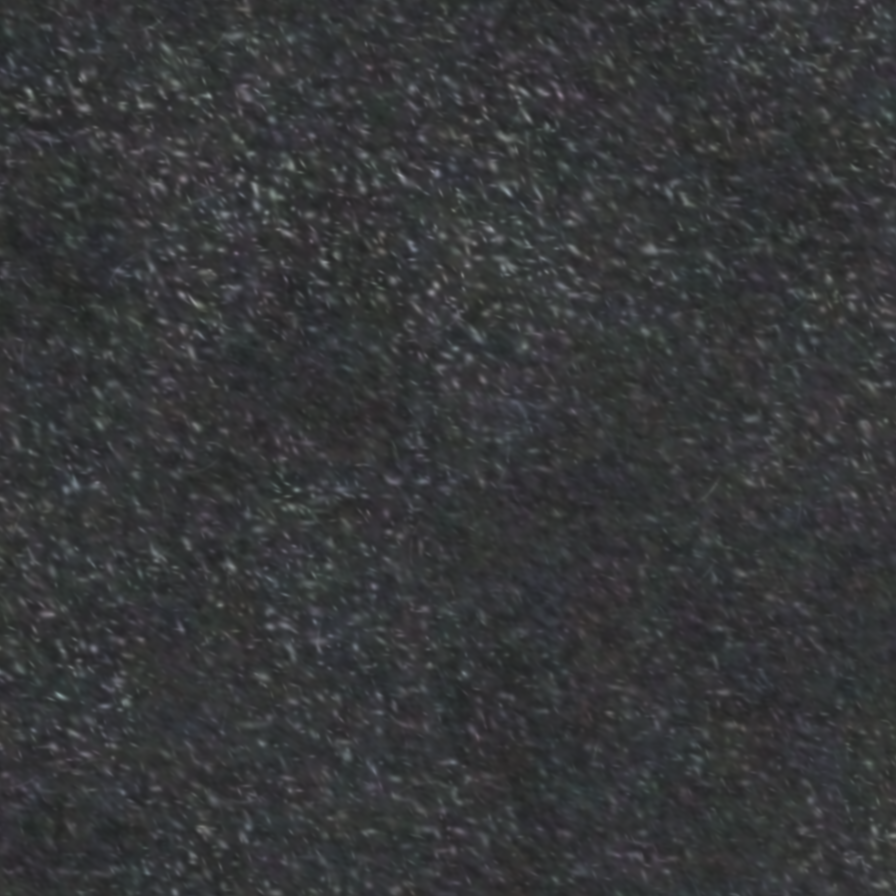
Give the GLSL for this texture, as a Shadertoy shader.

```glsl
// Dark charcoal felt-like stone: soft slanted flecks over cloudy grey.
// Layers of value noise give the ground, scattered Gaussian flecks and a few
// curved fibres give the sparkle, and slow colour noise tints the grey.

#define BASE_TONE     0.194
#define CLOUD_AMOUNT  0.060
#define GRAIN_AMOUNT  0.095
#define FLECK_AMOUNT  0.215
#define FIBRE_AMOUNT  0.075
#define CHROMA_AMOUNT 0.17
#define SLANT         -0.60
#define SLANT_SPREAD  1.30
#define FLECK_CELLS   62.0
#define FIBRE_CELLS   13.0
#define GREY_TINT     vec3(0.978, 1.0, 1.030)

// Three random values in 0..1 for a lattice point
vec3 hash3(vec2 p) {
    vec3 q = fract(p.xyx * vec3(0.1031, 0.1030, 0.0973));
    q += dot(q, q.yxz + 33.33);
    return fract((q.xxy + q.yzz) * q.zyx);
}

mat2 rotation(float angle) {
    float c = cos(angle), s = sin(angle);
    return mat2(c, -s, s, c);
}

// Three independent channels of smooth value noise
vec3 noise3(vec2 p) {
    vec2 cell = floor(p), f = fract(p);
    f = f * f * (3.0 - 2.0 * f);
    vec3 low  = mix(hash3(cell), hash3(cell + vec2(1, 0)), f.x);
    vec3 high = mix(hash3(cell + vec2(0, 1)), hash3(cell + vec2(1, 1)), f.x);
    return mix(low, high, f.y);
}

// Fractal sum of the noise
vec3 clouds(vec2 p) {
    vec3 sum = vec3(0.0);
    float weight = 0.5;
    for (int i = 0; i < 4; i++) {
        sum += weight * noise3(p);
        p = rotation(0.7) * p * 2.1 + 17.3;
        weight *= 0.5;
    }
    return sum / 0.9375;
}

// One soft elongated fleck per cell, leaning around the common slant
float flecks(vec2 p, float seed) {
    vec2 cell = floor(p);
    float light = 0.0;
    for (int y = -1; y <= 1; y++)
    for (int x = -1; x <= 1; x++) {
        vec2 id = cell + vec2(x, y);
        vec3 place = hash3(id + seed);
        vec3 shape = hash3(id + seed + 71.7);
        vec2 d = p - id - 0.5 - 0.85 * (place.xy - 0.5);
        d = rotation(SLANT + SLANT_SPREAD * (shape.x - 0.5)) * d;
        d /= vec2(mix(0.28, 0.54, shape.y), mix(0.17, 0.27, shape.z));
        light += place.z * place.z * place.z * exp(-dot(d, d));
    }
    return light;
}

// Sparse thin bent fibres in any direction
float fibres(vec2 p) {
    vec2 cell = floor(p);
    float light = 0.0;
    for (int y = -1; y <= 1; y++)
    for (int x = -1; x <= 1; x++) {
        vec2 id = cell + vec2(x, y);
        vec3 place = hash3(id + 211.0);
        vec3 shape = hash3(id + 307.0);
        vec2 d = rotation(6.2832 * shape.x) * (p - id - place.xy);
        d.y -= 2.5 * (shape.y - 0.5) * d.x * d.x;
        d /= vec2(mix(0.15, 0.30, shape.z), 0.030);
        light += step(0.55, place.z) * exp(-dot(d, d));
    }
    return light;
}

void mainImage(out vec4 fragColor, in vec2 fragCoord) {
    vec2 uv = fragCoord / iResolution.y;
    vec2 slanted = rotation(SLANT) * uv;

    // Cloudy ground and slanted grain
    vec3 cloud = clouds(uv * 6.0 + 3.7);
    float grain = 0.6 * noise3(slanted * vec2(70.0, 115.0) + 400.0).x
                + 0.4 * noise3(slanted * vec2(150.0, 230.0) + 700.0).y;
    float tone = BASE_TONE + CLOUD_AMOUNT * (cloud.x - 0.5)
               + GRAIN_AMOUNT * (grain - 0.5);

    // Bright flecks in two sizes, gathered in loose clumps
    float clump = clamp(1.0 + 2.6 * (cloud.y - 0.5), 0.3, 1.8);
    float sparkle = flecks(uv * FLECK_CELLS, 20.0)
                  + 0.70 * flecks(uv * FLECK_CELLS * 1.6, 130.0);
    tone += FLECK_AMOUNT * clump * sparkle;
    tone += FIBRE_AMOUNT * fibres(uv * FIBRE_CELLS) * grain;

    // Faint drift between blue, green and violet greys
    vec3 hue = 0.6 * noise3(uv * 26.0 + 90.0) + 0.4 * noise3(uv * 75.0 + 50.0) - 0.5;
    hue -= dot(hue, vec3(0.30, 0.59, 0.11));
    vec3 color = tone * (GREY_TINT + CHROMA_AMOUNT * hue);

    fragColor = vec4(color, 1.0);
}
```
